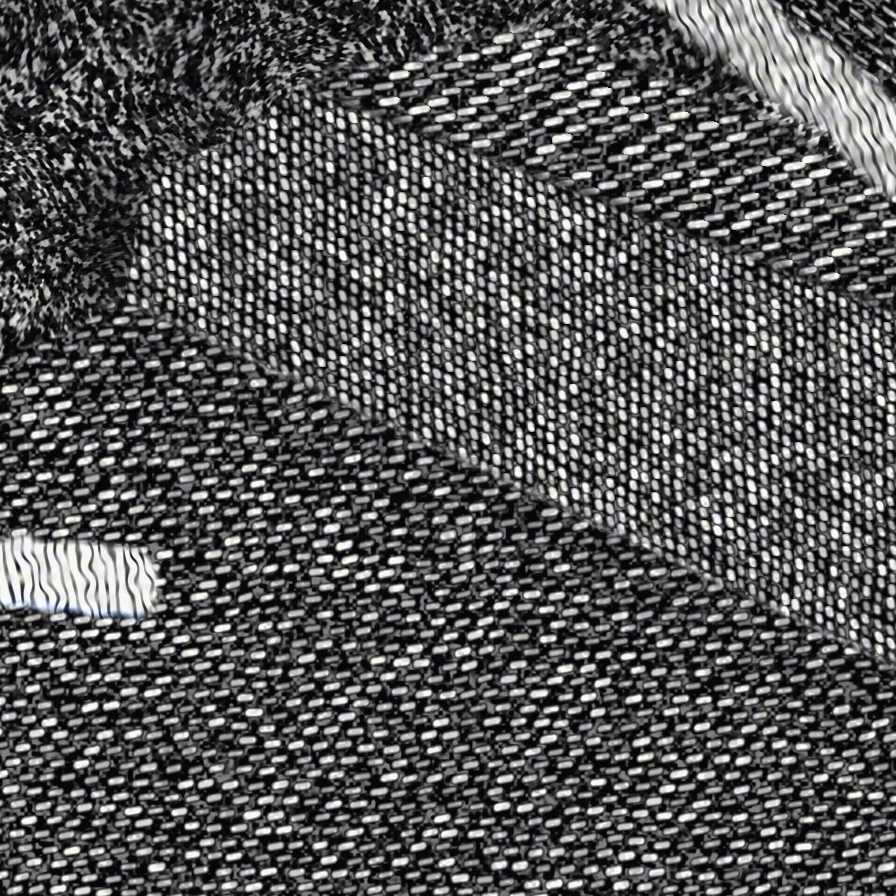
Reproduce this texture procedurally as a WebGL 1 fragment shader.

```glsl
precision highp float;
uniform vec2 u_resolution;

#define LOWER_CELL vec2(0.0262, 0.0160)
#define UPPER_CELL vec2(0.0290, 0.0160)
#define BAND_CELL vec2(0.0146, 0.0130)
#define SOFTNESS 0.0023
#define GRAIN_FREQ 240.0
#define GRAIN_LEVEL 0.50
#define STRIPE_PERIOD 0.0120
#define INK vec3(0.032, 0.025, 0.034)
#define PAPER vec3(0.97, 0.97, 0.96)

float hash(vec2 p) {
  return fract(sin(dot(p, vec2(127.1, 311.7))) * 43758.545);
}

float noise(vec2 p) {
  vec2 i = floor(p), f = fract(p);
  f = f * f * (3.0 - 2.0 * f);
  return mix(mix(hash(i), hash(i + vec2(1.0, 0.0)), f.x),
             mix(hash(i + vec2(0.0, 1.0)), hash(i + 1.0), f.x), f.y);
}

// Coverage of a half plane, positive inside
float inside(float d, float blur) {
  return smoothstep(-blur, blur, d);
}

// Staggered rows of short tilted threads, grain showing between them
float weave(vec2 p, vec2 cell, float stagger, float halfLength, float radius, float tilt, float grain) {
  float row = floor(p.y / cell.y);
  float x = p.x / cell.x + row * stagger + 0.22 * hash(vec2(row, 6.0));
  vec2 id = vec2(floor(x), row);
  float variation = hash(id + 3.7);
  vec2 q = vec2(fract(x) - 0.5, fract(p.y / cell.y) - 0.5) * cell;
  q += (vec2(hash(id), hash(id + 9.1)) - 0.5) * cell * vec2(0.22, 0.18);
  q.y -= tilt * q.x;
  q.x -= clamp(q.x, -halfLength, halfLength);
  float d = length(q) - radius * mix(0.75, 1.15, variation);
  float thread = (1.0 - smoothstep(-SOFTNESS, SOFTNESS, d)) * mix(0.72, 1.12, variation);
  float gap = smoothstep(0.0, 0.0035, d);
  return thread * (0.82 + 0.3 * grain) + grain * GRAIN_LEVEL * gap;
}

// Fine irregular fibres that follow the folds
float fibres(vec2 p) {
  vec2 w = p + 0.05 * vec2(noise(p * 9.0), noise(p * 9.0 + 17.0));
  vec2 q = vec2(w.x + w.y * 0.6, w.y - w.x * 0.6);
  float strands = 0.55 * noise(q * vec2(200.0, 105.0)) + 0.45 * noise(q.yx * vec2(260.0, 180.0));
  return smoothstep(0.40, 0.80, strands);
}

// Pale surface cut by thin wavering dark lines
float stripes(vec2 p, float slant) {
  float wave = 0.009 * noise(p * 60.0);
  float s = abs(fract((p.x + slant * p.y + wave) / STRIPE_PERIOD) - 0.5);
  float line = 1.0 - smoothstep(0.05, 0.26, s);
  return 1.0 - line * mix(0.1, 0.95, noise(p * 90.0));
}

void main() {
  vec2 uv = gl_FragCoord.xy / u_resolution;
  float x = uv.x, y = uv.y;
  vec2 warped = uv + 0.007 * (vec2(noise(uv * 16.0), noise(uv * 16.0 + 5.0)) - 0.5);
  float grain = 0.6 * noise(uv * GRAIN_FREQ) + 0.4 * noise(uv * GRAIN_FREQ * 0.6 + 31.0);
  grain = smoothstep(0.38, 0.82, grain);

  // Fold outlines
  float bandTop = 0.900 - 0.380 * (x - 0.34);
  float bandBottom = 0.664 - 0.475 * (x - 0.14);
  float ragged = 0.022 * (noise(uv * 38.0) - 0.5);
  float bandEnd = min(0.80 + 0.60 * (x - 0.17) - y, (x - 0.14 - 0.22 * (y - 0.665)) * 1.6);
  float band = inside(min(min(bandTop - y, y - bandBottom), bandEnd + ragged), 0.004);
  float lower = inside(min(bandBottom - y, 0.59 + 0.54 * x - y + ragged), 0.007);
  float upperEdge = min(0.90 + 0.30 * (x - 0.34), 0.95 - 0.45 * (x - 0.66)) - y;
  float upper = inside(min(y - bandTop, upperEdge + ragged), 0.014);

  // Crumpled background cloth
  float folds = noise(uv * vec2(9.0, 7.0) + 2.0);
  float tone = fibres(uv) * mix(0.50, 0.95, folds) + grain * 0.12;
  float crease = exp(-pow(length((uv - vec2(0.125, 0.735)) / vec2(0.045, 0.08)), 2.0));
  float sheen = exp(-pow(length((uv - vec2(0.02, 0.72)) / vec2(0.05, 0.09)), 2.0));
  tone *= 1.0 - 0.5 * crease + 0.3 * sheen;

  // Lower cloth, dimmer under the fold
  vec2 lowerPlace = warped + vec2(0.0, 0.04 * x);
  float lowerTone = weave(lowerPlace, LOWER_CELL, 0.43, 0.0052, 0.0036, 0.22, grain);
  tone = mix(tone, lowerTone * mix(0.85, 1.0, smoothstep(0.0, 0.16, bandBottom - y)), lower);

  // Upper cloth, rows run down the slope
  vec2 slope = warped + vec2(0.0, 0.30 * x);
  float upperTone = weave(slope, UPPER_CELL, 0.37, 0.0074, 0.0037, 0.48, grain);
  tone = mix(tone, upperTone, upper);

  // Lit band, dots stacked in columns
  float column = hash(vec2(floor(warped.x / BAND_CELL.y), 4.0));
  float bandTone = weave(warped.yx, BAND_CELL, 0.5, 0.0020, 0.0038, -0.25, grain);
  tone = mix(tone, bandTone * mix(0.92, 1.08, column), band);

  // Pale seam and dark crease along the band
  float seam = exp(-pow((y - bandBottom - 0.003) / 0.004, 2.0)) * smoothstep(0.14, 0.20, x);
  float shade = exp(-pow((y - bandTop - 0.005) / 0.006, 2.0)) * smoothstep(0.32, 0.40, x);
  tone = mix(tone, 0.35 + 0.5 * grain, seam * 0.4) * (1.0 - 0.4 * shade);

  // Glossy ribbon and the cloth beyond it
  float ribbonLow = y - 1.0 + 0.81 * (x - 0.73);
  float ribbonHigh = 1.0 - 0.73 * (x - 0.85) - y;
  float ribbon = inside(min(ribbonLow, ribbonHigh) + ragged, 0.012);
  float cornerTone = weave(slope, LOWER_CELL, 0.43, 0.005, 0.0033, -0.4, grain);
  tone = mix(tone, cornerTone * 0.85, inside(-ribbonHigh, 0.006));
  float netting = mix(0.62, 1.1, noise(uv * vec2(150.0, 90.0)));
  tone = mix(tone, stripes(uv, 0.45) * netting, ribbon);

  // Small rounded highlight at the left
  float glintMiddle = 0.365 - 0.11 * x;
  float glintEdge = 0.037 - length(vec2(max(x - 0.14, 0.0), y - glintMiddle));
  float glint = inside(glintEdge + ragged * 0.6, 0.007);
  tone = mix(tone, stripes(uv, 0.18) * mix(0.75, 1.05, netting), glint);

  // Neutral ink with faint warm and cool fringes
  vec3 color = mix(INK, PAPER, clamp(tone, 0.0, 1.0));
  float tint = noise(uv * 95.0 + 40.0) - 0.5;
  color += vec3(0.035, 0.02, -0.045) * tint * smoothstep(0.1, 0.6, tone);
  float fringe = exp(-pow((y - glintMiddle + 0.036) / 0.006, 2.0)) * inside(0.16 - x, 0.01);
  color += vec3(-0.03, 0.02, 0.12) * fringe;
  gl_FragColor = vec4(clamp(color, 0.0, 1.0), 1.0);
}
```
